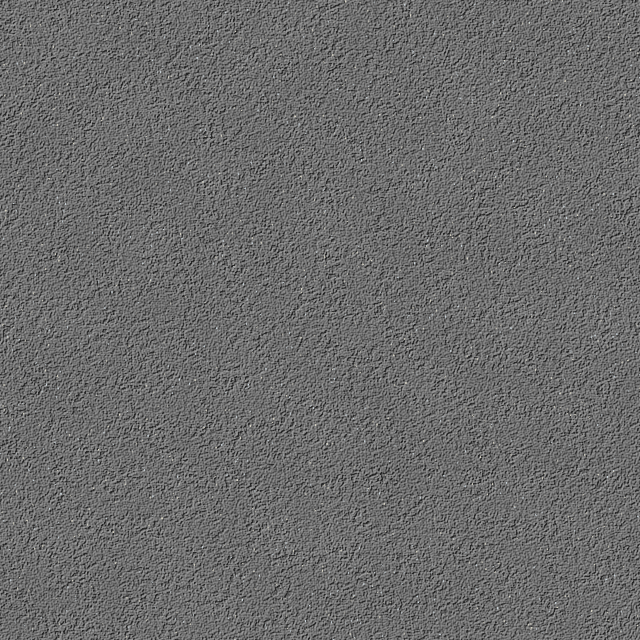
Write a Shadertoy shader that draws this texture.

```glsl
// Fine grey stucco: tiny rough grains and broken pits lit from the upper left, with sparse glints.

vec2 hash2(vec2 cell) {
    vec3 q = fract(cell.xyx * vec3(0.1031, 0.1030, 0.0973));
    q += dot(q, q.yzx + 33.33);
    return fract((q.xx + q.yz) * q.zy);
}

vec2 cornerGradient(vec2 cell) {
    float angle = 6.2832 * hash2(cell).x;
    return vec2(cos(angle), sin(angle));
}

float gradientNoise(vec2 p) {
    vec2 cell = floor(p), f = fract(p);
    vec2 fade = f * f * f * (f * (f * 6.0 - 15.0) + 10.0);
    vec2 right = vec2(1, 0), up = vec2(0, 1);
    float bottom = mix(dot(cornerGradient(cell), f),
                       dot(cornerGradient(cell + right), f - right), fade.x);
    float top = mix(dot(cornerGradient(cell + up), f - up),
                    dot(cornerGradient(cell + 1.0), f - 1.0), fade.x);
    return mix(bottom, top, fade.y);
}

// Fine grains on flat-topped lumps; the grains also fray the lump sides into short pits.
float plasterHeight(vec2 p) {
    vec2 turned = mat2(0.8, 0.6, -0.6, 0.8) * p;
    float grains = gradientNoise(mat2(0.92, -0.39, 0.39, 0.92) * p * 290.0 + 417.0);
    float lumps = gradientNoise(turned * 105.0 + 131.0)
                + 0.6 * gradientNoise(p * 200.0 + 29.0) + 0.45 * grains;
    float patchiness = 0.7 + 0.9 * gradientNoise(p * 26.0 + 71.0);
    return 0.95 * grains + patchiness * (smoothstep(-0.42, 0.14, lumps) - 0.65);
}

// Small upright flecks, at most one in each cell of a jittered grid.
float glints(vec2 p) {
    vec2 grid = p * 200.0, home = floor(grid);
    float light = 0.0;
    for (int y = -1; y <= 1; y++)
    for (int x = -1; x <= 1; x++) {
        vec2 cell = home + vec2(x, y);
        vec2 pick = hash2(cell + 311.0);
        vec2 offset = grid - cell - hash2(cell + 57.0);
        float fleck = 1.0 - smoothstep(0.1, 0.44, length(offset * vec2(1.25, 0.8)));
        light = max(light, fleck * step(pick.x, 0.06) * mix(0.2, 1.0, pick.y));
    }
    return light;
}

void mainImage(out vec4 fragColor, in vec2 fragCoord) {
    vec2 p = fragCoord / iResolution.y;

    // Slopes facing the light are bright; those behind a crest are in shade.
    vec2 towardLight = 0.001 * normalize(vec2(-0.75, 0.65));
    float slope = plasterHeight(p - towardLight) - plasterHeight(p + towardLight);
    float grey = 0.43 + 0.225 * slope - 0.07 * slope * slope;

    // Pits receive less light, and the whole coat is faintly uneven.
    grey += 0.06 * plasterHeight(p) + 0.02 * gradientNoise(p * 9.0 + 5.0);

    // Glints show mostly on lit faces, some warm and some cool.
    float glint = glints(p) * smoothstep(-0.4, 0.2, slope);
    vec3 glintColor = mix(vec3(0.93, 0.91, 0.83), vec3(0.85, 0.9, 0.93),
                          step(0.0, gradientNoise(p * 60.0)));
    vec3 color = mix(vec3(max(grey, 0.15)), glintColor, 0.85 * glint);

    fragColor = vec4(color, 1.0);
}
```
